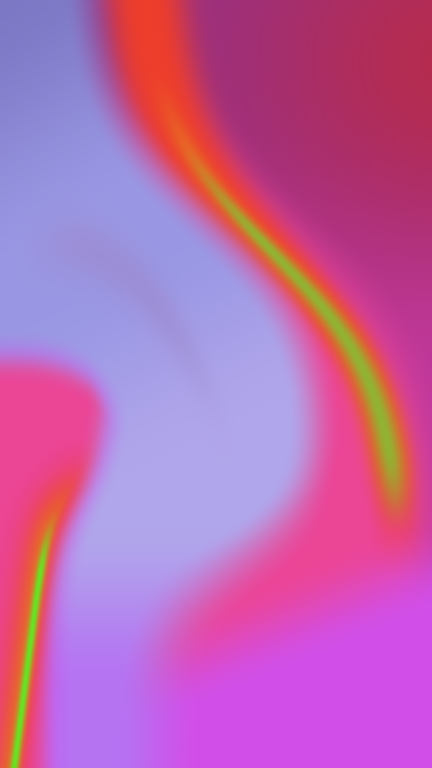
Give the GLSL for this background, as a Shadertoy shader.

```glsl
// Soft liquid-light backdrop: a lavender stream between pink and violet fields,
// crossed by two glowing ribbons. Sigmoid curves place every border, and
// distances to those curves drive the colour blends.

const float ASPECT = 0.5625;          // width of the layout in canvas heights

const vec3 PURPLE     = vec3(0.59, 0.19, 0.53);
const vec3 CRIMSON    = vec3(0.71, 0.17, 0.31);
const vec3 ORCHID     = vec3(0.75, 0.22, 0.62);
const vec3 PINK       = vec3(0.92, 0.27, 0.59);
const vec3 VIOLET     = vec3(0.82, 0.31, 0.91);
const vec3 SLATE      = vec3(0.49, 0.47, 0.77);
const vec3 LAVENDER   = vec3(0.60, 0.59, 0.89);
const vec3 PALE       = vec3(0.69, 0.65, 0.92);
const vec3 LILAC      = vec3(0.71, 0.45, 0.95);
const vec3 CREASE     = vec3(0.62, 0.53, 0.80);
const vec3 RED        = vec3(0.93, 0.24, 0.17);
const vec3 ORANGE     = vec3(0.90, 0.46, 0.14);
const vec3 OLIVE      = vec3(0.57, 0.70, 0.20);
const vec3 LIME       = vec3(0.42, 0.88, 0.14);

const float STREAM_SOFTNESS = 0.036;
const float RIBBON_TOP_WIDTH = 0.053;
const float RIBBON_LOW_WIDTH = 0.027;

float sigmoid(float x) { return 1.0 / (1.0 + exp(-x)); }

float bell(float x) { return exp(-x * x); }

// Horizontal position of each curve at depth t, measured from the top.
float ribbonCurve(float t) {
    return 0.182 + 0.341 * sigmoid((t - 0.3255) / 0.0885);
}

float streamCurve(float t) {
    return 0.111 + 0.3125 * sigmoid((t - 0.2865) / 0.0755)
                 - 0.2214 * sigmoid((t - 0.729) / 0.0456);
}

float poolCurve(float t) {
    return 0.065 + 0.081 * sigmoid((0.66 - t) / 0.046);
}

float filamentCurve(float t) {
    return 0.047 - 0.13 * (t - 0.781) + 0.042 * sigmoid((0.638 - t) / 0.0286);
}

// Converts a horizontal offset to a distance, given the rise over a step.
float slantDistance(float offset, float rise, float stepSize) {
    return offset / length(vec2(1.0, rise / stepSize));
}

// Purple and crimson above, pink beside the ribbon, violet below.
vec3 rightField(vec2 p, float d) {
    vec3 col = mix(PURPLE, ORCHID, smoothstep(0.08, 0.48, p.y));
    float corner = bell(length((p - vec2(0.59, 0.08)) / vec2(0.26, 0.24)));
    col = mix(col, CRIMSON, corner);
    float flank = (1.0 - smoothstep(-0.01, 0.085, d)) * smoothstep(0.02, 0.3, p.y);
    col = mix(col, PINK, flank);
    float floorLine = 0.742 + 0.41 * (ASPECT - p.x);
    return mix(col, VIOLET, smoothstep(-0.075, 0.055, p.y - floorLine));
}

// Blue-grey at the top, pale in the bend, lilac at the foot.
vec3 streamColor(vec2 p) {
    vec3 col = mix(SLATE, LAVENDER, smoothstep(0.0, 0.36, p.y + 0.6 * p.x));
    col = mix(col, PALE, smoothstep(0.32, 0.62, p.y + 0.5 * (p.x - 0.2)));
    float fold = p.y - 0.319 - 4.9 * pow(p.x - 0.078, 2.0);
    float reach = smoothstep(0.01, 0.12, p.x) * (1.0 - smoothstep(0.2, 0.31, p.x));
    col = mix(col, CREASE, 0.55 * reach * bell(fold / 0.04));
    return mix(col, LILAC, smoothstep(0.68, 0.9, p.y));
}

void mainImage(out vec4 fragColor, in vec2 fragCoord) {
    vec2 uv = fragCoord / iResolution.xy;
    vec2 p = vec2(uv.x * ASPECT, 1.0 - uv.y);
    float t = p.y;
    const float H = 0.004;

    // Signed distances, positive to the right of each curve
    float ribbon = slantDistance(p.x - ribbonCurve(t),
        ribbonCurve(t + H) - ribbonCurve(t - H), 2.0 * H);
    float stream = slantDistance(p.x - streamCurve(t),
        streamCurve(t + H) - streamCurve(t - H), 2.0 * H);
    float filament = slantDistance(p.x - filamentCurve(t),
        filamentCurve(t + H) - filamentCurve(t - H), 2.0 * H);

    // Main ribbon: broad red body, orange mantle, green core
    vec3 col = rightField(p, ribbon);
    float width = mix(RIBBON_TOP_WIDTH, RIBBON_LOW_WIDTH, smoothstep(0.05, 0.4, t));
    float body = exp(-pow(abs(ribbon) / width, 3.0));
    col = mix(col, RED, body * (1.0 - smoothstep(0.58, 0.76, t)));

    // Lavender stream
    float softness = STREAM_SOFTNESS * mix(1.0, 1.6, smoothstep(0.6, 0.8, t));
    float inside = 1.0 - smoothstep(-softness, softness, stream);
    col = mix(col, streamColor(p), inside);

    float coreWidth = mix(0.008, 0.015, smoothstep(0.25, 0.58, t));
    float coreFade = 1.0 - smoothstep(0.58, 0.70, t);
    col = mix(col, ORANGE, 0.75 * bell(ribbon / (1.7 * coreWidth))
        * smoothstep(0.08, 0.22, t) * coreFade);
    col = mix(col, OLIVE, bell(ribbon / coreWidth) * smoothstep(0.18, 0.32, t) * coreFade);

    // Pink pool at the lower left, with a violet rim
    float rim = p.x - poolCurve(t);
    float crown = t - 0.462 - 18.0 * pow(p.x, 3.0);
    float pool = (1.0 - smoothstep(-0.032, 0.032, rim)) * smoothstep(-0.035, 0.04, crown);
    vec3 poolColor = mix(VIOLET, PINK, smoothstep(0.15, 0.9, pool));
    col = mix(col, poolColor, pool);

    // Filament: warm glow wider on its left, lime core
    float glowWidth = filament < 0.0 ? 0.034 : 0.017;
    col = mix(col, RED, 0.75 * bell(filament / glowWidth) * smoothstep(0.56, 0.67, t));
    float warmWidth = filament < 0.0 ? 0.019 : 0.008;
    col = mix(col, ORANGE, 0.85 * bell(filament / warmWidth) * smoothstep(0.60, 0.71, t));
    col = mix(col, LIME, bell(filament / 0.0055) * smoothstep(0.66, 0.75, t));

    fragColor = vec4(col, 1.0);
}
```
